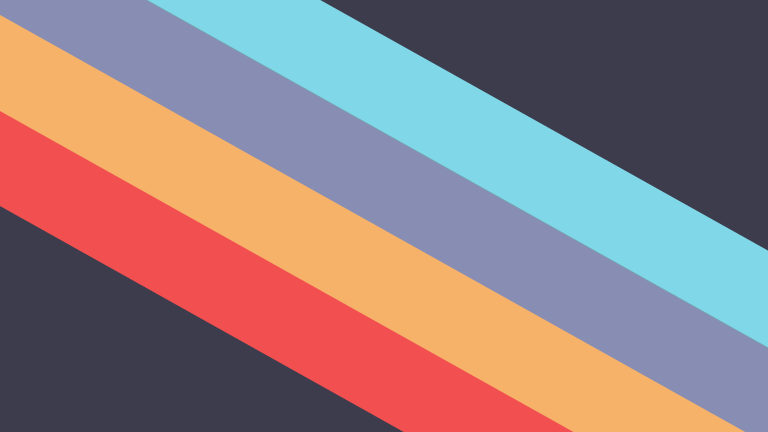
This background is drawn by a WebGL 1 fragment shader. Its source:

```glsl
precision highp float;
// Four flat diagonal stripes descending to the right across a dark slate ground.

uniform vec2 u_resolution;

const vec3 SLATE    = vec3(0.235, 0.237, 0.298);
const vec3 CYAN     = vec3(0.502, 0.843, 0.910);
const vec3 LAVENDER = vec3(0.533, 0.553, 0.702);
const vec3 ORANGE   = vec3(0.965, 0.698, 0.412);
const vec3 RED      = vec3(0.949, 0.314, 0.314);
const vec3 SEAM     = vec3(0.430, 0.640, 0.670);

const float SLOPE = 0.5597; // drop per unit of width

// Signed distance below a slanted line that meets the left side at the given depth.
float belowLine(vec2 p, float depth) {
    return (p.y - SLOPE * p.x - depth) / sqrt(1.0 + SLOPE * SLOPE);
}

// Antialiased coverage of the region where the distance is positive.
float coverage(float dist, float pixel) {
    return clamp(dist / pixel + 0.5, 0.0, 1.0);
}

// Paints everything below a slanted line.
vec3 paintBelow(vec3 base, vec3 paint, vec2 p, float depth, float pixel) {
    return mix(base, paint, coverage(belowLine(p, depth), pixel));
}

void main() {
    // Canvas heights, measured from the upper left corner.
    float pixel = 1.0 / u_resolution.y;
    vec2 p = gl_FragCoord.xy * pixel;
    p.y = 1.0 - p.y;

    // Stripes, layered from the upper right to the lower left.
    vec3 color = SLATE;
    color = paintBelow(color, CYAN,     p, -0.4150, pixel);
    color = paintBelow(color, LAVENDER, p, -0.1900, pixel);
    color = paintBelow(color, ORANGE,   p,  0.0345, pixel);
    color = paintBelow(color, RED,      p,  0.2570, pixel);
    color = paintBelow(color, SLATE,    p,  0.4769, pixel);

    // Faint hairline between cyan and lavender.
    float hairline = 1.0 - smoothstep(0.0, 0.0012 + 0.5 * pixel, abs(belowLine(p, -0.1900)));
    color = mix(color, SEAM, 0.6 * hairline);

    gl_FragColor = vec4(color, 1.0);
}
```
